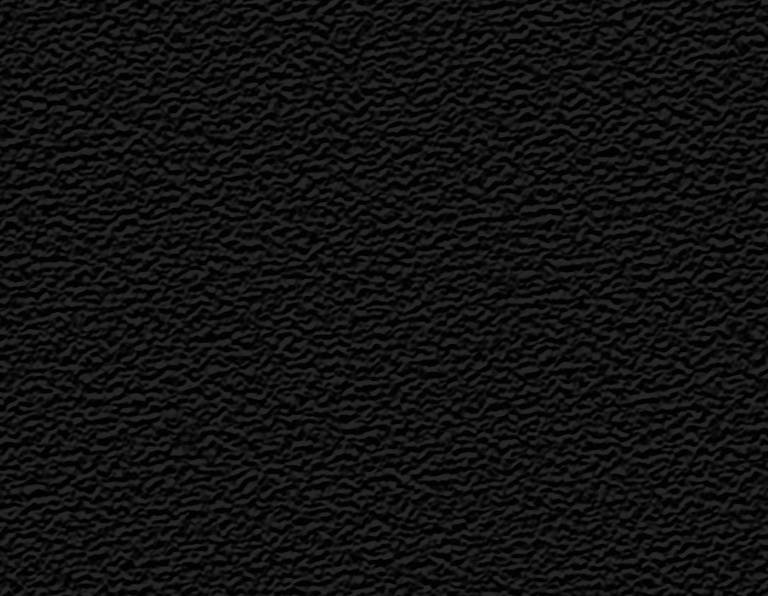
Give the GLSL for this texture, as a Shadertoy shader.

```glsl
// Black grained leather: short wavy ridges lit from above, rising slightly to the right.

// Unit gradient direction for a lattice point
vec2 latticeGradient(vec2 cell) {
    uvec2 q = uvec2(ivec2(cell) + 4096);
    uint h = q.x * 1597334677u ^ q.y * 3812015801u;
    h = (h ^ (h >> 15)) * 2246822519u;
    h ^= h >> 13;
    float angle = 6.28318 * float(h & 65535u) / 65536.0;
    return vec2(cos(angle), sin(angle));
}

float gradientNoise(vec2 p) {
    vec2 cell = floor(p), f = p - cell;
    vec2 u = f * f * f * (f * (f * 6.0 - 15.0) + 10.0);
    float a = dot(latticeGradient(cell), f);
    float b = dot(latticeGradient(cell + vec2(1, 0)), f - vec2(1, 0));
    float c = dot(latticeGradient(cell + vec2(0, 1)), f - vec2(0, 1));
    float d = dot(latticeGradient(cell + vec2(1, 1)), f - vec2(1, 1));
    return mix(mix(a, b, u.x), mix(c, d, u.x), u.y);
}

// Height of the grain: ridges with finer wrinkles on them
float leatherHeight(vec2 p) {
    float ridges = gradientNoise(p * vec2(58.0, 92.0));
    float wrinkles = gradientNoise(p * vec2(105.0, 135.0) + 19.1);
    return ridges + 0.5 * wrinkles;
}

void mainImage(out vec4 fragColor, in vec2 fragCoord) {
    vec2 p = fragCoord / iResolution.y;

    // Tilt the ridges and bend them a little
    p.y -= 0.12 * p.x;
    p.y += 0.005 * gradientNoise(p * vec2(45.0, 40.0) + 7.3);

    // Light from above: difference of heights across half a ridge
    vec2 toLight = vec2(-0.0006, 0.0034);
    float slope = leatherHeight(p - toLight) - leatherHeight(p + toLight);

    // Soft step from crease to ridge
    float light = smoothstep(-0.40, 0.55, slope);
    fragColor = vec4(mix(vec3(0.006), vec3(0.15), light), 1.0);
}
```
